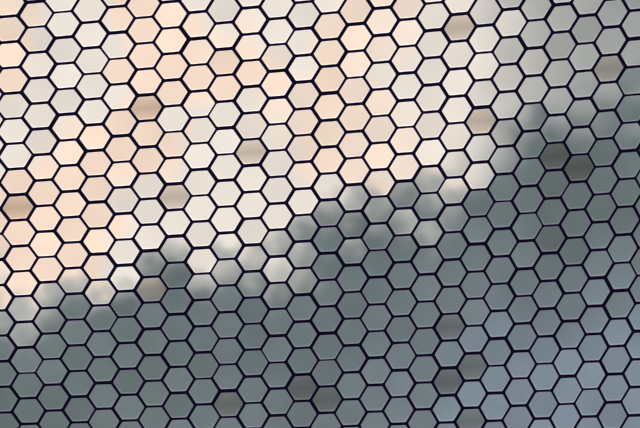
Write a Shadertoy shader that draws this pattern.

```glsl
// A wall of polished hexagonal tiles mirroring a warm, cloudy sky above grey shade.
// The canvas is warped into a slightly fanned hex lattice; each tile is tilted a little
// by a hash, so it samples the reflected clouds at its own offset.

#define ROW_PITCH 0.0612     // tile height, in canvas heights
#define COLUMN_PITCH 0.0625  // column spacing along the top edge
#define COLUMN_TAPER 0.0049  // loss of column spacing toward the bottom
#define HALF_GAP 0.044       // half the joint width, in tile heights
#define PLACE_JITTER 0.034   // irregular tile placement
#define TILT 0.10            // reflection offset between tiles
#define CLOUD_SCALE 5.5
#define DULL_SHARE 0.045     // share of tarnished tiles

const vec3 GAP = vec3(0.055, 0.045, 0.115);
const vec3 FRINGE = vec3(0.41, 0.36, 0.46);
const vec3 SHADE = vec3(0.42, 0.465, 0.47);
const vec3 BLUE_SHADE = vec3(0.55, 0.60, 0.67);
const vec3 HAZE = vec3(0.67, 0.675, 0.66);
const vec3 CLOUD = vec3(0.91, 0.875, 0.835);
const vec3 WARM = vec3(0.97, 0.87, 0.79);

vec3 hash3(vec2 p) {
    vec3 h = fract(p.xyx * vec3(0.1031, 0.1030, 0.0973));
    h += dot(h, h.yxz + 33.33);
    return fract((h.xxy + h.yzz) * h.zyx);
}

float noise(vec2 p) {
    vec2 i = floor(p), f = fract(p);
    f = f * f * (3.0 - 2.0 * f);
    float low = mix(hash3(i).x, hash3(i + vec2(1, 0)).x, f.x);
    float high = mix(hash3(i + vec2(0, 1)).x, hash3(i + vec2(1, 1)).x, f.x);
    return mix(low, high, f.y);
}

float clouds(vec2 p) {
    float sum = 0.0, weight = 0.5;
    for (int k = 0; k < 4; k++) {
        sum += weight * noise(p);
        p = mat2(1.6, 1.2, -1.2, 1.6) * p + 7.3;
        weight *= 0.5;
    }
    return sum / 0.9375;
}

// Canvas to lattice: columns converge downward, rows rise and spread to the right.
vec2 latticePoint(vec2 p) {
    float down = 1.0 - p.y;
    float across = p.x - 0.461 - 0.016 * down;
    float column = across / (COLUMN_PITCH - COLUMN_TAPER * down) * (1.0 + 0.03 * across);
    float row = (down + (0.095 - 0.06 * down) * (p.x - 0.469) - 0.0586) / ROW_PITCH;
    return vec2(column * 0.8660254, row);
}

// Offset from the nearest centre of a flat-topped hexagon of height one.
vec2 hexLocal(vec2 q) {
    vec2 s = vec2(1.7320508, 1.0);
    vec2 a = q - s * floor(q / s + 0.5);
    vec2 b = q - s * (floor(q / s) + 0.5);
    return dot(a, a) < dot(b, b) ? a : b;
}

float hexRadius(vec2 v) {
    v = abs(v);
    float hex = max(v.y, v.x * 0.8660254 + v.y * 0.5);
    return max(hex, length(v) - 0.055);   // slightly blunted corners
}

// Mirrored scene: bright clouds over a curved, ragged horizon.
vec3 reflection(vec2 p) {
    float ragged = clouds(p * CLOUD_SCALE) - 0.5;
    float broad = noise(p * 3.1 + 17.0) - 0.5;
    float horizon = 0.25 + 0.05 * p.x + 0.17 * p.x * p.x;
    float sky = smoothstep(-0.06, 0.17, p.y - horizon + 0.30 * ragged);
    float light = sky * (0.93 + 0.55 * ragged + 0.18 * broad);
    light *= 1.0 - 0.62 * smoothstep(0.9, 1.42, p.x + 0.35 * ragged);
    light = clamp(light, 0.0, 1.0);

    float blue = smoothstep(0.3, 1.35, p.x - 0.35 * p.y + 0.6 * broad);
    vec3 shade = mix(SHADE, BLUE_SHADE, blue * smoothstep(0.5, 0.05, p.y) * 0.75);
    shade *= 0.98 + 0.22 * ragged;
    float warmth = smoothstep(0.42, 0.68, noise(p * 6.0 + 41.0)) * smoothstep(1.15, 0.7, p.x);
    vec3 bright = mix(CLOUD, WARM, warmth);
    vec3 color = mix(shade, HAZE, smoothstep(0.0, 0.5, light));
    return mix(color, bright, smoothstep(0.42, 0.83, light));
}

void mainImage(out vec4 fragColor, in vec2 fragCoord) {
    vec2 p = fragCoord / iResolution.y;
    vec2 q = latticePoint(p);
    vec2 local = hexLocal(q);
    vec2 id = floor((q - local) * vec2(1.1547005, 2.0) + 0.5);
    vec3 rnd = hash3(id + 101.0);
    vec3 rnd2 = hash3(id + 257.0);

    // Tile shape with small errors of placement and size.
    vec2 placed = local - (rnd.xy - 0.5) * PLACE_JITTER;
    float inside = 0.5 - HALF_GAP - 0.014 * (rnd.z - 0.5) - hexRadius(placed);
    float soft = max(0.7 / (ROW_PITCH * iResolution.y), 0.028);
    float tile = smoothstep(-soft, soft, inside);

    // Tilted mirror face, mild unevenness, occasional tarnish.
    vec3 color = reflection(p + (rnd2.xy - 0.5) * TILT);
    color *= 1.0 + 0.09 * (rnd2.z - 0.5) + 0.05 * dot(placed, rnd.yz - 0.5);
    float dull = step(1.0 - DULL_SHARE, rnd.z);
    color *= mix(vec3(1), vec3(0.82, 0.79, 0.76) + 0.25 * abs(placed.y), dull);

    // Thin lit rim along the lower edge, then the dark joint with a violet fringe.
    float rim = smoothstep(0.09, 0.03, inside) * smoothstep(0.1, 0.4, placed.y);
    color += 0.07 * rim;
    color = mix(GAP, color, tile);
    color = mix(color, FRINGE, 1.2 * tile * (1.0 - tile));
    fragColor = vec4(clamp(color, 0.0, 1.0), 1.0);
}
```
